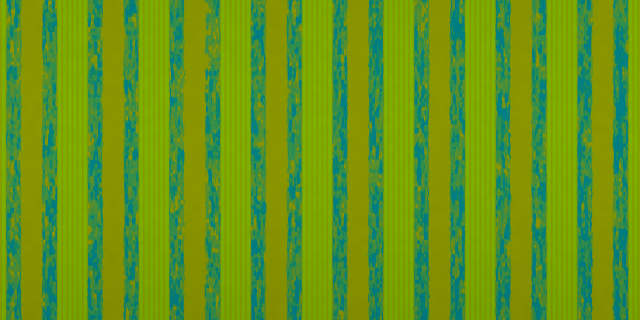
Reproduce this pattern procedurally as a WebGL 1 fragment shader.

```glsl
precision highp float;
// Vertical stripes: plain olive bands, worn teal borders and finely lined green bands.

uniform vec2 u_resolution;

const float REPEATS = 7.845;      // repeats across the canvas width
const float OLIVE_CENTER = 0.388; // phase of the first olive band
const float OLIVE_HALF = 0.130;   // half widths, in repeats
const float GREEN_HALF = 0.188;
const float LINE_PITCH = 0.0625;
const float LINE_HALF = 0.010;

const vec3 OLIVE = vec3(0.53, 0.575, 0.0);
const vec3 GREEN = vec3(0.475, 0.68, 0.0);
const vec3 MOSS = vec3(0.34, 0.55, 0.17);
const vec3 SAGE = vec3(0.20, 0.55, 0.29);
const vec3 TEAL = vec3(0.07, 0.52, 0.38);
const vec3 BLUE = vec3(0.0, 0.49, 0.51);

float hash(vec2 p) {
  vec3 q = fract(vec3(p.xyx) * 0.1031);
  q += dot(q, q.yzx + 33.33);
  return fract((q.x + q.y) * q.z);
}

// Cellular noise: blocky patches of random tone with softened borders
float patches(vec2 p) {
  vec2 cell = floor(p);
  float sum = 0.0;
  float total = 0.0;
  for (int j = -1; j <= 1; j++) {
    for (int i = -1; i <= 1; i++) {
      vec2 id = cell + vec2(float(i), float(j));
      vec2 seed = id + 0.2 + 0.6 * vec2(hash(id + 17.0), hash(id + 71.0));
      vec2 d = abs(p - seed);
      float w = exp(-16.0 * max(d.x, d.y));
      sum += w * hash(id + 131.0);
      total += w;
    }
  }
  return sum / total;
}

// Layered sines: slow drift along the stripes
float drift(float y, float seed) {
  return 0.5 * sin(y * 9.0 + seed * 2.4)
       + 0.3 * sin(y * 23.0 + seed * 5.1)
       + 0.2 * sin(y * 51.0 + seed * 1.7);
}

float inside(float dist, float halfWidth, float soft) {
  return 1.0 - smoothstep(halfWidth - soft, halfWidth + soft, dist);
}

vec3 wornTeal(float tone) {
  vec3 color = mix(MOSS, SAGE, smoothstep(0.33, 0.43, tone));
  color = mix(color, TEAL, smoothstep(0.52, 0.62, tone));
  return mix(color, BLUE, smoothstep(0.63, 0.73, tone));
}

vec3 linedGreen(float offset, float soft) {
  float toLine = abs(fract(offset / LINE_PITCH + 0.5) - 0.5) * LINE_PITCH;
  return mix(GREEN, OLIVE, 0.9 * inside(toLine, LINE_HALF, soft));
}

// Rare dark flecks, one chance per grid cell
float speck(vec2 p, float soft) {
  vec2 id = floor(p);
  float present = step(0.994, hash(id + 211.0));
  return present * inside(length(fract(p) - 0.5), 0.07, soft);
}

void main() {
  vec2 uv = gl_FragCoord.xy / u_resolution;
  vec2 p = gl_FragCoord.xy / u_resolution.y;
  float pixel = REPEATS / u_resolution.x;
  float soft = max(pixel * 0.75, 0.007);

  // Signed distances to the olive and green band centers, in repeats
  float u = uv.x * REPEATS - OLIVE_CENTER;
  float toOlive = fract(u + 0.5) - 0.5;
  float toGreen = fract(u) - 0.5;
  float border = floor(u * 2.0);

  // Long and short patches, bluer toward the right and the lower edge
  float coarse = patches(p * vec2(92.0, 24.0));
  float fine = patches(p * vec2(135.0, 72.0) + 40.0);
  float tone = 0.58 * coarse + 0.42 * fine;
  tone += 0.05 * drift(uv.y, border) + 0.06 * (hash(vec2(border, 5.0)) - 0.5);
  tone += 0.07 * (uv.x - 0.5) + 0.07 * smoothstep(0.35, 0.0, uv.y);

  // Ragged borders; a few patches are worn through to olive
  float rag = 0.022 * (fine - 0.5) + 0.004 * drift(uv.y, border + 3.0);
  float worn = smoothstep(0.22, 0.14, tone);
  vec3 color = mix(wornTeal(tone), OLIVE, worn);
  color = mix(color, OLIVE, inside(abs(toOlive), OLIVE_HALF + rag, soft));
  float greenMask = inside(abs(toGreen), GREEN_HALF + 0.5 * rag, soft);
  color = mix(color, linedGreen(toGreen, soft), greenMask);

  // Gentle shading, mottling and flecks
  float light = 1.0 + 0.04 * sin(3.14159 * uv.y) - 0.05 * (1.0 - uv.y);
  light += 0.02 * (patches(p * 38.0) - 0.5);
  color *= light;
  color *= 1.0 - 0.6 * speck(p * 14.0, max(0.03, 14.0 / u_resolution.y));
  gl_FragColor = vec4(color, 1.0);
}
```
